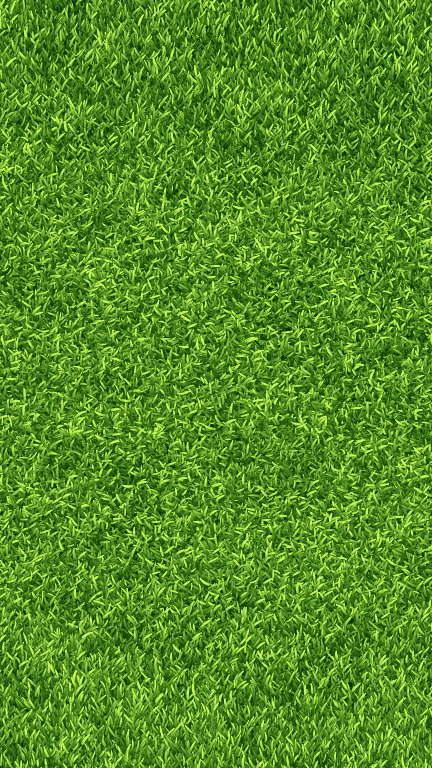
This texture is drawn by a Shadertoy shader. Its source:

```glsl
// Dense green turf seen from above: layered short blades, more upright near the top and bottom.

vec2 hash2(vec2 p) {
    return fract(sin(vec2(dot(p, vec2(127.1, 311.7)), dot(p, vec2(269.5, 183.3)))) * 43758.5453);
}

float valueNoise(vec2 p) {
    vec2 cell = floor(p), f = fract(p);
    f = f * f * (3.0 - 2.0 * f);
    float low = mix(hash2(cell).x, hash2(cell + vec2(1, 0)).x, f.x);
    float high = mix(hash2(cell + vec2(0, 1)).x, hash2(cell + vec2(1, 1)).x, f.x);
    return mix(low, high, f.y);
}

// Deep shade at 0, sunlit yellow-green at 1
vec3 grassColor(float t) {
    t = clamp(t, -0.2, 1.2);
    return vec3(0.10, 0.29, 0.03) + t * (vec3(0.38, 0.51, 0.17) + t * vec3(0.15, 0.05, 0.07));
}

// x: signed distance to a curved, tapering blade, y: position from root (-1) to tip (1)
vec2 blade(vec2 p, float angle, float halfLength, float halfWidth, float bend) {
    vec2 dir = vec2(cos(angle), sin(angle));
    float along = dot(p, dir) / halfLength;
    float across = dot(p, vec2(-dir.y, dir.x)) + bend * (along * along - 0.4);
    float taper = 1.0 - 0.5 * smoothstep(0.0, 1.1, along);
    return vec2(max(abs(across) - halfWidth * taper, (abs(along) - 1.0) * halfLength), along);
}

void mainImage(out vec4 fragColor, in vec2 fragCoord) {
    const float LAYERS = 10.0;
    float cellSize = 0.016;
    vec2 p = fragCoord / iResolution.x / cellSize;
    float pixel = 1.0 / (iResolution.x * cellSize);
    float fieldHeight = iResolution.y / iResolution.x / cellSize;
    float tone = 0.05;

    // Blades from the shaded thatch up to the bright tips
    for (float layer = 0.0; layer < LAYERS; layer++) {
        float height = (layer + 0.5) / LAYERS;
        vec2 shift = hash2(vec2(layer, 7.0));
        vec2 q = p + shift;
        for (int j = 1; j >= -1; j--) {
            for (int i = -1; i <= 1; i++) {
                vec2 cell = floor(q) + vec2(i, j);
                vec2 seed = cell + layer * vec2(37.0, 91.0);
                vec2 root = cell + hash2(seed);
                vec2 pose = hash2(seed + 13.7);
                vec2 look = hash2(seed + 41.3);

                // Blades stand upright away from the centre
                float edge = smoothstep(0.12, 0.5, abs(root.y / fieldHeight - 0.5));
                float angle = 1.57 + (pose.x - 0.5) * mix(3.1, 1.6, edge);
                float halfLength = mix(0.45, 0.85, pose.y) + 0.12 * edge;
                vec2 b = blade(q - root, angle, halfLength, mix(0.11, 0.19, look.y), (look.y - 0.5) * 0.3);

                // Soft shadow on the blades below, then the blade itself
                tone *= 1.0 - 0.24 * smoothstep(0.22, 0.0, b.x);
                float bladeTone = -0.13 + 0.45 * height + 0.75 * look.x + 0.2 * clamp(b.y, -1.0, 1.0);
                tone = mix(tone, bladeTone, clamp(0.5 - b.x / pixel, 0.0, 1.0));
            }
        }
    }

    // Strong sunlight contrast, faint clumps, and a slightly darker far end
    tone = 0.48 + 1.5 * (tone - 0.456);
    tone += 0.16 * (valueNoise(p * 0.2) - 0.5);
    tone -= 0.05 * smoothstep(0.6, 1.0, p.y / fieldHeight);

    fragColor = vec4(grassColor(tone), 1.0);
}
```
